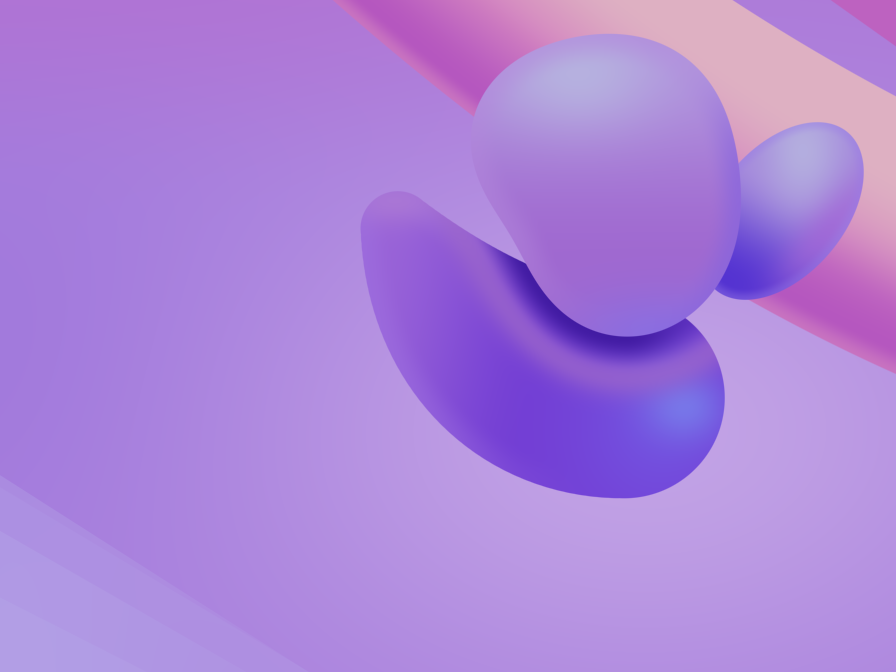
Give the GLSL for this background, as a Shadertoy shader.

```glsl
// Glossy lilac pebbles and a bent bean floating before a rose ribbon.
// Outlines are distance functions (polar harmonics, a swept circle, an ellipse);
// shading layers soft Gaussian glows, contact shadow and rims over gradients.

// Layout, in units of the canvas height
const vec2 PEBBLE_CENTRE = vec2(0.906, 0.731);
const vec2 SMALL_CENTRE  = vec2(1.163, 0.686);
const vec2 SMALL_RADII   = vec2(0.153, 0.095);
const float SMALL_TILT   = 0.873;
const vec2 BEAN_TIP  = vec2(0.592, 0.660);
const vec2 BEAN_BEND = vec2(0.715, 0.425);
const vec2 BEAN_END  = vec2(0.929, 0.408);
const int BEAN_STEPS = 40;
const int BAND_COUNT = 3;

// Palette
const vec3 LILAC   = vec3(0.655, 0.495, 0.865);
const vec3 PALE    = vec3(0.765, 0.645, 0.900);
const vec3 ORCHID  = vec3(0.690, 0.450, 0.830);
const vec3 MIST    = vec3(0.710, 0.660, 0.910);
const vec3 MAGENTA = vec3(0.710, 0.340, 0.750);
const vec3 ROSE    = vec3(0.830, 0.520, 0.755);
const vec3 PEACH   = vec3(0.870, 0.690, 0.760);
const vec3 SILVER  = vec3(0.715, 0.705, 0.875);
const vec3 MAUVE   = vec3(0.625, 0.410, 0.815);
const vec3 VIOLET  = vec3(0.450, 0.240, 0.830);
const vec3 BLUE    = vec3(0.470, 0.490, 0.920);
const vec3 INDIGO  = vec3(0.250, 0.100, 0.630);

float glow(vec2 p, vec2 centre, vec2 size) {
    vec2 q = (p - centre) / size;
    return exp(-dot(q, q));
}

float cover(float d) {
    float w = 0.8 / iResolution.y;
    return 1.0 - smoothstep(-w, w, d);
}

float pebbleDistance(vec2 p) {
    vec2 q = p - PEBBLE_CENTRE;
    float a = atan(q.y, q.x + 1e-6);
    float r = 0.2092 + 0.0065 * cos(a) + 0.0040 * sin(a)
            - 0.0148 * cos(2.0 * a) - 0.0170 * sin(2.0 * a)
            - 0.0052 * cos(3.0 * a) + 0.0093 * sin(3.0 * a)
            - 0.0030 * sin(4.0 * a);
    return length(q) - r;
}

// Circle of changing radius swept along a quadratic curve
float beanDistance(vec2 p) {
    float d = 10.0;
    for (int i = 0; i <= BEAN_STEPS; i++) {
        float t = float(i) / float(BEAN_STEPS);
        vec2 c = mix(mix(BEAN_TIP, BEAN_BEND, t), mix(BEAN_BEND, BEAN_END, t), t);
        d = min(d, length(p - c) - (0.0555 + 0.226 * t - 0.132 * t * t));
    }
    return d;
}

vec2 smallLocal(vec2 p) {
    float c = cos(SMALL_TILT), s = sin(SMALL_TILT);
    return mat2(c, -s, s, c) * (p - SMALL_CENTRE);
}

float ellipseDistance(vec2 q, vec2 radii) {
    float k = length(q / radii);
    return k * (k - 1.0) / max(length(q / (radii * radii)), 1e-4);
}

vec3 backdrop(vec2 p) {
    vec3 col = mix(LILAC, ORCHID, smoothstep(0.65, 1.05, p.y) * (1.0 - 0.5 * smoothstep(0.3, 1.2, p.x)));
    col = mix(col, vec3(0.620, 0.460, 0.860), 0.8 * glow(p, vec2(0.0, 0.48), vec2(0.42, 0.32)));
    col = mix(col, PALE, 0.95 * glow(p, vec2(0.96, 0.36), vec2(0.58, 0.40)));
    // Overlapping pale sheets in the lower corner
    for (int i = 0; i < BAND_COUNT; i++) {
        float k = float(i);
        float edge = 0.293 - 0.075 * k - 0.008 * k * k - (0.638 - 0.065 * k) * p.x;
        col = mix(col, MIST, cover(p.y - edge) * mix(0.34, 0.16, smoothstep(0.0, 0.45, p.x)));
        if (i == 0) col = mix(col, MIST, 0.15 * cover(p.y - edge + 0.018 - 0.04 * p.x));
    }
    return col;
}

vec3 ribbons(vec3 col, vec2 p) {
    float x = p.x - 0.495, u = p.x - 1.09;
    float low = 1.0 - 0.881 * x + 0.259 * x * x;
    float high = 1.0 - 0.65 * u + 0.25 * u * u;
    float t = (p.y - low) / 0.42;
    vec3 tint = mix(MAGENTA, ROSE, smoothstep(0.08, 0.55, t));
    tint = mix(tint, PEACH, smoothstep(0.30, 0.80, t + 0.25 * (p.x - 1.0)));
    tint = mix(tint, ROSE, 0.6 * (1.0 - smoothstep(0.0, 0.09, t)));
    col = mix(col, tint, cover(0.78 * (low - p.y)) * cover(0.85 * (p.y - high)));
    float corner = 1.0 - 0.71 * (p.x - 1.236);
    return mix(col, mix(MAGENTA, ROSE, 0.25), cover(0.8 * (corner - p.y)));
}

vec3 smallShade(vec2 p, vec2 q, float d) {
    vec3 col = mix(vec3(0.33, 0.20, 0.82), vec3(0.64, 0.53, 0.86), smoothstep(-0.13, 0.045, q.x + 0.25 * q.y));
    col = mix(col, SILVER, 0.85 * glow(p, vec2(1.195, 0.775), vec2(0.060, 0.085)));
    col = mix(col, vec3(0.63, 0.39, 0.84), 0.75 * glow(q, vec2(0.02, -0.072), vec2(0.11, 0.035)));
    return mix(col, vec3(0.60, 0.48, 0.90), 0.4 * smoothstep(-0.018, 0.0, d));
}

vec3 beanShade(vec2 p, float d, float gap) {
    vec3 col = mix(vec3(0.600, 0.390, 0.845), VIOLET, smoothstep(0.52, 0.83, p.x + 0.25 * (0.5 - p.y)));
    col = mix(col, vec3(0.62, 0.44, 0.88), 0.5 * smoothstep(-0.045, 0.0, d) * (1.0 - smoothstep(0.55, 0.9, p.x)));
    col = mix(col, vec3(0.45, 0.34, 0.89), 0.7 * glow(p, vec2(0.98, 0.36), vec2(0.13, 0.14)));
    col = mix(col, BLUE, 0.85 * glow(p, vec2(1.018, 0.395), vec2(0.060, 0.050)));
    // Lit ridge, then the shadow where the pebble rests
    float ridge = exp(-pow((gap - 0.062) / 0.030, 2.0));
    col = mix(col, vec3(0.61, 0.40, 0.795), 0.75 * ridge);
    col = mix(col, vec3(0.68, 0.48, 0.83), 0.75 * glow(p, vec2(0.590, 0.700), vec2(0.075, 0.035)));
    float contact = 1.0 - smoothstep(0.002, 0.052, gap);
    return mix(col, INDIGO, contact * mix(0.95, 0.45, smoothstep(0.93, 1.04, p.x)));
}

vec3 pebbleShade(vec2 p, float d) {
    vec3 col = mix(MAUVE, vec3(0.69, 0.57, 0.865), smoothstep(0.60, 0.93, p.y));
    col = mix(col, SILVER, 0.9 * glow(p, vec2(0.860, 0.890), vec2(0.125, 0.085)));
    col = mix(col, vec3(0.53, 0.43, 0.89), 0.85 * glow(p, vec2(0.985, 0.500), vec2(0.140, 0.065)));
    float rim = smoothstep(-0.050, 0.0, d);
    float right = smoothstep(0.95, 1.09, p.x);
    col = mix(col, vec3(0.52, 0.39, 0.87), 0.65 * rim * right * (1.0 - smoothstep(0.72, 0.92, p.y)));
    return mix(col, vec3(0.70, 0.53, 0.86), 0.5 * rim * (1.0 - right) * smoothstep(0.50, 0.66, p.y));
}

void mainImage(out vec4 fragColor, in vec2 fragCoord) {
    vec2 p = fragCoord / iResolution.y;
    vec3 col = ribbons(backdrop(p), p);

    vec2 q = smallLocal(p);
    float small = ellipseDistance(q, SMALL_RADII);
    float bean = beanDistance(p);
    float pebble = pebbleDistance(p);

    col = mix(col, smallShade(p, q, small), cover(small));
    col = mix(col, beanShade(p, bean, max(pebble, 0.0)), cover(bean));
    col = mix(col, pebbleShade(p, pebble), cover(pebble));
    fragColor = vec4(clamp(col, 0.0, 1.0), 1.0);
}
```
